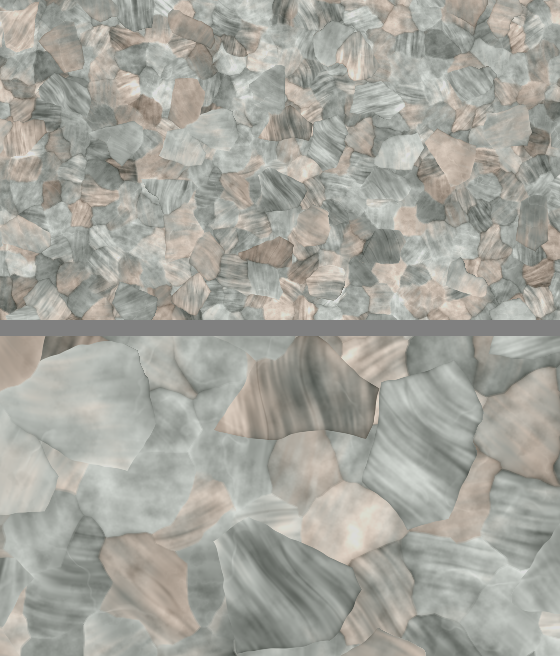
Top, the full canvas; bottom, a detail of the centre.
Reproduce this texture procedurally as a Shadertoy shader.

```glsl
float hash(vec2 p) {
    vec3 q = fract(p.xyx * 0.1031);
    q += dot(q, q.yzx + 33.33);
    return fract((q.x + q.y) * q.z);
}

float noise(vec2 p) {
    vec2 i = floor(p), f = fract(p);
    f = f * f * (3.0 - 2.0 * f);
    return mix(mix(hash(i), hash(i + vec2(1, 0)), f.x),
               mix(hash(i + vec2(0, 1)), hash(i + vec2(1, 1)), f.x), f.y);
}

float fbm(vec2 p) {
    float sum = 0.0, amp = 0.53;
    for (int i = 0; i < 4; i++) {
        sum += amp * noise(p);
        p = mat2(1.6, 1.2, -1.2, 1.6) * p + 7.3;
        amp *= 0.52;
    }
    return sum;
}

// Streaks keep their direction through every octave
float streaks(vec2 p) {
    return 0.5 * noise(p) + 0.3 * noise(p * vec2(1.7, 2.1) + 5.2) + 0.2 * noise(p * vec2(3.1, 3.7) + 9.1);
}

// Signed distance to a random, elongated convex shard
float shard(vec2 q, vec2 id) {
    float turn = hash(id + 3.0) * 6.2832, axis = hash(id + 8.0) * 6.2832;
    float d = -1.0;
    for (int k = 0; k < 6; k++) {
        float r = hash(id + vec2(k * 5, 31));
        float a = turn + (float(k) + 0.7 * r) * 1.0472;
        float reach = mix(0.3, 0.52, abs(cos(a - axis))) + 0.2 * (r - 0.5);
        d = max(d, dot(q, vec2(cos(a), sin(a))) - reach);
    }
    return d;
}

struct Cell { vec2 id, next; float inside, seam; };

// Nearest and second nearest shard on a jittered grid
Cell findCell(vec2 p, float scale, float seed) {
    p *= scale;
    Cell c;
    float d1 = 9.0, d2 = 9.0;
    for (int y = -1; y <= 1; y++)
    for (int x = -1; x <= 1; x++) {
        vec2 g = floor(p) + vec2(x, y), id = g + seed;
        vec2 site = g + 0.5 + 0.75 * (vec2(hash(id), hash(id + 57.0)) - 0.5);
        float d = shard(p - site, id);
        if (d < d1) { d2 = d1; c.next = c.id; d1 = d; c.id = id; }
        else if (d < d2) { d2 = d; c.next = id; }
    }
    c.inside = -d1 / scale;
    c.seam = 0.5 * (d2 - d1) / scale;
    return c;
}

// Mineral surface of one stone
vec3 stone(vec2 p, vec2 id) {
    float a = hash(id + 12.0) * 3.1416, kind = hash(id + 23.0);
    vec2 q = mat2(cos(a), -sin(a), sin(a), cos(a)) * p + id * 0.37;
    q.y += 0.03 * noise(q * 11.0);
    float streak = streaks(q * vec2(14, 75)) - 0.5;
    float cloud = fbm(p * 9.0 + id * 1.7) - 0.5;
    float rough = smoothstep(0.25, 0.9, kind);

    float tone = 0.66 + 0.17 * (hash(id + 41.0) - 0.5) + 0.3 * cloud;
    tone += streak * mix(0.12, 0.5, rough);
    float crack = 1.0 - smoothstep(0.0, 0.07, abs(noise(q * vec2(9, 38) + 4.0) - 0.5));
    tone += crack * mix(0.01, 0.06, rough) * (kind > 0.6 ? -1.0 : 1.0);
    tone -= 0.13 * smoothstep(0.9, 0.97, hash(id + 66.0)) * (0.6 + 2.0 * streak);

    float warm = hash(id + 77.0) - 0.55 + 1.3 * cloud + 0.5 * streak;
    vec3 tint = mix(vec3(-0.012, 0.006, -0.016), vec3(0.045, -0.008, -0.06), smoothstep(-0.15, 0.6, warm));
    return tone + tint;
}

// Blend across the boundary, then add patchy dark joints and pale rims
vec3 layer(vec2 p, Cell c, float edge, float px) {
    vec3 col = mix(stone(p, c.next), stone(p, c.id), 0.5 + 0.5 * smoothstep(0.0, px, c.seam));
    float patchy = noise(p * 13.0 + 2.0);
    col -= 0.17 * exp(-edge / 0.0025) * smoothstep(0.3, 0.75, patchy);
    col += 0.08 * exp(-edge / 0.007) * smoothstep(0.55, 0.2, patchy);
    return col;
}

void mainImage(out vec4 fragColor, in vec2 fragCoord) {
    vec2 p = fragCoord / iResolution.y + 3.0;
    float px = 1.0 / iResolution.y;
    vec2 bend = vec2(fbm(p * 14.0), fbm(p * 14.0 + 40.0)) - 0.5;
    vec2 w = p + 0.022 * bend;

    // Small rubble below, large slabs above
    Cell small = findCell(w, 12.5, 11.0);
    vec3 col = layer(p, small, small.seam, px);
    Cell large = findCell(w + 0.31, 6.6, 140.0);
    float edge = min(abs(large.inside), large.seam);
    float cover = smoothstep(-0.5 * px, 0.5 * px, large.inside) * step(0.4, hash(large.id + 91.0));
    col = mix(col, layer(p, large, edge, px), cover);

    // Shadowed pockets, white veining and fine grain
    float pocket = smoothstep(0.54, 0.76, fbm(p * 6.0 + 21.0));
    float grain = fbm(p * 62.0) - 0.5;
    col -= pocket * (1.0 - 0.6 * cover) * (0.07 + 0.5 * max(grain, 0.0));
    float vein = 1.0 - smoothstep(0.0, 0.035, abs(fbm(p * 8.0 + bend) - 0.5));
    col += 0.06 * vein * noise(p * 30.0);
    col += grain * mix(0.26, 0.16, cover);

    fragColor = vec4(clamp(col, 0.22, 0.86), 1.0);
}
```
